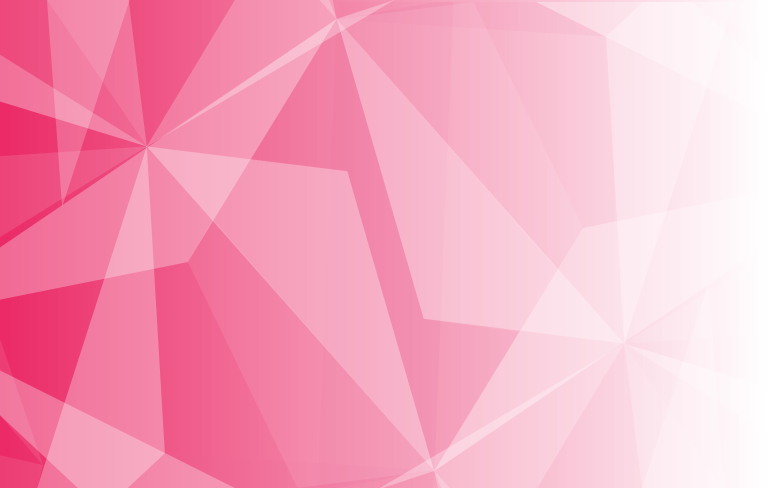
Write a Shadertoy shader that draws this background.

```glsl
// Translucent white facets fanning from hubs over a rose-to-white gradient.

// Canvas units: 157 wide, 100 high, origin at the lower left.
const vec2 CANVAS = vec2(157.0, 100.0);
const vec2 CENTER = vec2(78.8, 49.8);

const vec3 ROSE  = vec3(0.92, 0.16, 0.40);
const vec3 WHITE = vec3(1.0);
const vec3 SHADE = vec3(0.90, 0.38, 0.58);
const float STRIPES = 80.0;      // faint vertical steps of the gradient
const float STRIPE_MIX = 0.5;
const float GLAZE = 0.30;        // opacity of the main facets
const float SOFT_GLAZE = 0.22;
const float FAINT_GLAZE = 0.09;
const float SHADE_MIX = 0.10;

// Points where facets meet; the other half follows by a half turn.
const vec2 HUB_LEFT   = vec2(30.0, 70.0);
const vec2 HUB_TOP    = vec2(68.8, 96.1);
const vec2 HUB_BOTTOM = vec2(88.7, 3.6);
const vec2 KNEE       = vec2(71.0, 64.9);
const vec2 FAR_KNEE   = vec2(86.7, 34.6);
const vec2 ELBOW      = vec2(38.4, 46.3);
const vec2 CROSSING   = vec2(43.5, 55.1);
const vec2 SPIKE      = vec2(12.7, 57.6);
const vec2 FOOT       = vec2(33.7, 7.1);
const vec2 CORNER     = vec2(8.8, 4.7);

float pixelSize;

vec2 top(float x)    { return vec2(x, 100.0); }
vec2 bottom(float x) { return vec2(x, 0.0); }
vec2 left(float y)   { return vec2(0.0, y); }

float cross2(vec2 a, vec2 b) { return a.x * b.y - a.y * b.x; }

// Signed distance to the line through a and b, positive on its left.
float side(vec2 p, vec2 a, vec2 b) {
    return cross2(normalize(b - a), p - a);
}

// Smooth coverage of a convex quad of either winding.
float facet(vec2 p, vec2 a, vec2 b, vec2 c, vec2 d) {
    float winding = sign(cross2(c - a, d - b));
    float inside = min(
        min(winding * side(p, a, b), winding * side(p, b, c)),
        min(winding * side(p, c, d), winding * side(p, d, a)));
    return clamp(inside / pixelSize + 0.5, 0.0, 1.0);
}

// A triangle is a quad with one corner halfway along an edge.
float facet(vec2 p, vec2 a, vec2 b, vec2 c) {
    return facet(p, a, b, c, 0.5 * (c + a));
}

// Share of the backdrop still visible through the white facets.
float facetVeil(vec2 p) {
    float veil = 1.0;
    // Large central facets
    veil *= 1.0 - GLAZE * facet(p, HUB_LEFT, KNEE, HUB_BOTTOM);
    veil *= 1.0 - GLAZE * facet(p, ELBOW, HUB_TOP, left(49.3), left(38.6));
    veil *= 1.0 - FAINT_GLAZE * facet(p, ELBOW, bottom(60.8), HUB_BOTTOM, CROSSING);
    // Lower corner
    veil *= 1.0 - GLAZE * facet(p, HUB_LEFT, FOOT, bottom(26.1), bottom(7.6));
    veil *= 1.0 - GLAZE * facet(p, left(24.1), bottom(48.0), bottom(15.9), left(14.9));
    veil *= 1.0 - FAINT_GLAZE * facet(p, left(30.6), CORNER, left(14.9));
    veil *= 1.0 - FAINT_GLAZE * facet(p, left(6.7), CORNER, bottom(7.6), bottom(0.0));
    // Upper corner fan
    veil *= 1.0 - SOFT_GLAZE * facet(p, top(9.6), top(26.5), SPIKE);
    veil *= 1.0 - SOFT_GLAZE * facet(p, top(9.6), top(26.3), HUB_LEFT);
    veil *= 1.0 - SOFT_GLAZE * facet(p, left(88.8), left(79.2), HUB_LEFT);
    veil *= 1.0 - 0.14 * facet(p, left(79.2), HUB_LEFT, top(9.6), top(0.0));
    veil *= 1.0 - 0.12 * facet(p, left(68.0), HUB_LEFT, left(51.4));
    // Slivers around the top hub
    veil *= 1.0 - SOFT_GLAZE * facet(p, HUB_LEFT, top(48.0), top(68.0), HUB_TOP);
    veil *= 1.0 - GLAZE * facet(p, HUB_LEFT, HUB_TOP, top(80.6));
    veil *= 1.0 - SOFT_GLAZE * facet(p, HUB_TOP, top(65.3), top(67.3));
    return veil;
}

// Amount of faint darkening between the facets.
float facetShade(vec2 p) {
    return facet(p, HUB_TOP, bottom(64.9), bottom(68.6), FAR_KNEE)
         + facet(p, FAR_KNEE, bottom(68.6), HUB_BOTTOM, vec2(106.1, 32.0))
         + 0.7 * facet(p, FOOT, HUB_BOTTOM, bottom(88.6), bottom(48.0));
}

void mainImage(out vec4 fragColor, in vec2 fragCoord) {
    vec2 uv = fragCoord / iResolution.xy;
    vec2 p = uv * CANVAS;
    pixelSize = CANVAS.y / iResolution.y;

    // Backdrop gradient with faint steps
    float stepped = (floor(uv.x * STRIPES) + 0.5) / STRIPES;
    vec3 color = mix(ROSE, WHITE, mix(uv.x, stepped, STRIPE_MIX));

    // Facets and their half-turn copies
    float veil = 1.0;
    float shade = 0.0;
    for (int turn = 0; turn < 2; turn++) {
        veil *= facetVeil(p);
        shade += facetShade(p);
        p = 2.0 * CENTER - p;
    }
    color = mix(color, SHADE, SHADE_MIX * shade);
    color = mix(WHITE, color, veil);
    fragColor = vec4(color, 1.0);
}
```
